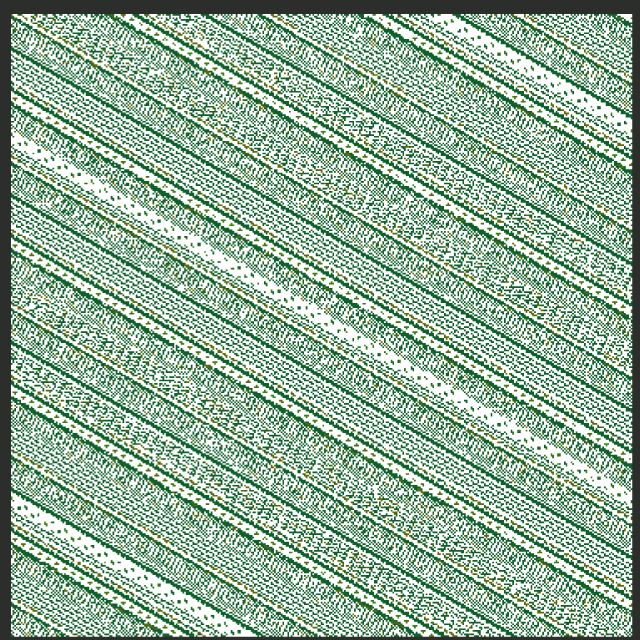
This pattern is drawn by a WebGL 1 fragment shader. Its source:

```glsl
precision highp float;

uniform vec2 u_resolution;

#define CELLS 373.0
#define SLOPE 0.583
#define PERIOD 88.0
#define FIRST_ROW 53.0
#define PANEL_MIN vec2(0.017, 0.005)
#define PANEL_MAX vec2(0.988, 0.978)
#define FRAME vec3(0.17, 0.18, 0.17)
#define PAPER vec3(1.0)
#define GREEN vec3(0.06, 0.38, 0.17)
#define OLIVE vec3(0.36, 0.42, 0.04)
#define LEAF vec3(0.20, 0.52, 0.06)
#define SAMPLES 4

float hash(vec2 p) {
  vec3 q = fract(vec3(p.xyx) * 0.1031);
  q += dot(q, q.yzx + 33.33);
  return fract((q.x + q.y) * q.z);
}

// Integer remainder, safe against rounding.
float wrap(float a, float n) {
  return floor(mod(a + 0.5, n));
}

bool within(float a, float lo, float hi) {
  return a >= lo && a <= hi;
}

// Thin right-leaning strokes between stitched margins.
bool hatch(vec2 cell, float row, float grain) {
  float lean = wrap(cell.x + floor(cell.y * 0.5), 3.0);
  bool stitch = wrap(cell.x + cell.y, 2.0) < 0.5;
  if (row < 1.5) return grain < 0.92;
  if (within(row, 4.0, 11.0)) return lean < 0.5 ? grain < 0.9 : stitch && grain < 0.3;
  return stitch && grain < 0.88;
}

// Filling between hatched bands: open dots, fine lines or flecks.
vec3 filling(vec2 cell, float row, float kind, float grain, vec3 ink) {
  if (kind < 0.5 && row < 8.0) {
    float lane = floor(row / 3.0);
    float bead = wrap(cell.x + lane * 4.0, 8.0);
    bool dot = bead < 1.5 && wrap(row, 3.0) > 0.5;
    return dot && grain < 0.85 ? mix(GREEN, LEAF, step(0.5, grain)) : PAPER;
  }
  if (kind < 1.5 || kind > 3.5) {
    bool dash = wrap(row, 3.0) < 0.5 && wrap(cell.x + row * 2.0, 9.0) < 7.5;
    bool stitch = wrap(row, 3.0) == 1.0 && wrap(cell.x + row, 4.0) < 0.5;
    return dash || stitch ? GREEN : PAPER;
  }
  bool fleck = wrap(cell.x + row * 2.0, 5.0) < 3.5 && wrap(row, 3.0) < 0.5;
  bool link = wrap(cell.x + row * 2.0, 5.0) < 1.5 && grain < 0.6;
  return (fleck && grain < 0.9) || link ? ink : PAPER;
}

// Nearly continuous line with a beaded lower edge.
vec3 chain(float x, float row, float tint, float grain) {
  bool bead = row < 0.5 ? grain < 0.85 : wrap(x, 4.0) < 1.5;
  return bead ? mix(GREEN, OLIVE, step(0.45, tint)) : PAPER;
}

// Ink of one cell; each period holds two hatched bands and two fillings.
vec3 cellColour(vec2 cell) {
  float line = floor(cell.y - SLOPE * cell.x) - FIRST_ROW;
  float band = floor((line + 0.5) / PERIOD);
  float row = wrap(line, PERIOD);
  float grain = hash(cell + 17.0);
  float tint = hash(vec2(floor(cell.x / 4.0), line + 400.0));
  float upperKind = wrap(band * 2.0, 5.0);
  float lowerKind = wrap(band * 2.0 + 1.0, 5.0);
  vec3 ink = mix(GREEN, OLIVE, step(0.9, tint));

  // Hatched bands.
  if (row < 15.5) return hatch(cell, row, grain) ? ink : PAPER;
  if (within(row, 35.0, 50.0)) return hatch(cell, row - 35.0, grain) ? ink : PAPER;

  // Solid lines with one ragged edge.
  if (within(row, 54.0, 55.0) || within(row, 79.0, 80.0)) return GREEN;
  if (row == 56.0 || row == 78.0) return wrap(cell.x, 3.0) < 1.5 ? GREEN : PAPER;
  if (row == 52.0 || row == 87.0) return grain < 0.8 ? GREEN : PAPER;

  // Variable fillings, each closed by a chain.
  if (within(row, 17.0, 29.0)) return filling(cell, row - 17.0, upperKind, grain, ink);
  if (within(row, 59.0, 73.0)) return filling(cell, row - 59.0, lowerKind, grain, ink);
  if (within(row, 31.0, 32.0)) return chain(cell.x, row - 31.0, tint, grain);
  if (within(row, 75.0, 76.0)) return chain(cell.x, row - 75.0, tint, grain);

  // Open lane with paired dots.
  if (within(row, 83.0, 84.0)) {
    bool dot = wrap(cell.x + row, 5.0) < 1.5 && tint > 0.1;
    return dot ? mix(LEAF, OLIVE, step(0.5, tint)) : PAPER;
  }
  return PAPER;
}

vec3 scene(vec2 p) {
  vec2 inside = step(PANEL_MIN, p) * step(p, PANEL_MAX);
  if (inside.x * inside.y < 0.5) return FRAME;
  vec2 local = vec2(p.x - PANEL_MIN.x, PANEL_MAX.y - p.y);
  return cellColour(floor(local / (PANEL_MAX - PANEL_MIN) * CELLS));
}

void main() {
  // Average a grid of samples to smooth every edge.
  vec3 total = vec3(0.0);
  float n = float(SAMPLES);
  for (int j = 0; j < SAMPLES; j++) {
    for (int i = 0; i < SAMPLES; i++) {
      vec2 offset = (vec2(float(i), float(j)) + 0.5) / n - 0.5;
      total += scene((gl_FragCoord.xy + offset) / u_resolution);
    }
  }
  gl_FragColor = vec4(total / (n * n), 1.0);
}
```
